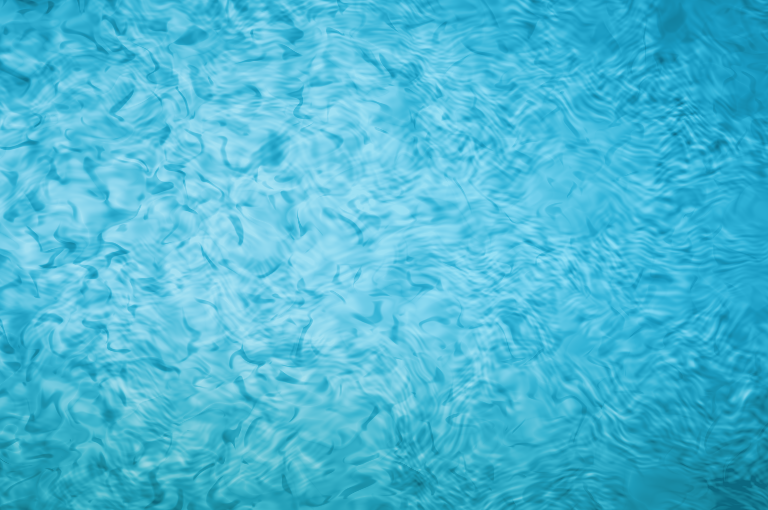
A Shadertoy shader for this texture:

```glsl
// Rippled pool water seen from above: a soft pool of light, small folded
// refraction cells and fine broken wave crests. Warped gradient noise forms the
// cells; noise stretched along bent directions forms the crests.

#define CELL_FREQ   vec2(13.0, 18.0)  // refraction cells per canvas height
#define BEND        0.55              // strength of each fold
#define RELIEF      0.15              // contrast of the cells
#define RINGS       0.050             // contrast of contour rings
#define DASHES      0.24              // depth of small dark dashes
#define WEB         0.13              // contrast of the web between cells
#define POOLS       0.11              // depth of scattered dark pools
#define CRESTS      0.42              // contrast of fine wave crests
#define CREST_FREQ  vec2(27.0, 108.0) // crests along and across the wave front
#define LIGHT_POS   vec2(0.40, 0.56)  // centre of the pool of light
#define LIGHT_PEAK  0.83
#define LIGHT_FALL  1.03

const mat2 TURN = mat2(0.88, 0.47, -0.47, 0.88);

// Tones from deep to bright water
const vec3 WATER[7] = vec3[7](
    vec3(0.04, 0.41, 0.52), vec3(0.08, 0.51, 0.62), vec3(0.11, 0.61, 0.75),
    vec3(0.22, 0.71, 0.84), vec3(0.37, 0.77, 0.88), vec3(0.50, 0.82, 0.92),
    vec3(0.64, 0.88, 0.95));
const float STOPS[7] = float[7](0.0, 0.15, 0.38, 0.57, 0.70, 0.82, 1.0);

vec2 hash22(vec2 p) {
    vec3 h = fract(p.xyx * vec3(0.1031, 0.1030, 0.0973));
    h += dot(h, h.yzx + 33.33);
    return fract((h.xx + h.yz) * h.zy);
}

float cornerSlope(vec2 cell, vec2 offset) {
    return dot(hash22(cell) * 2.0 - 1.0, offset);
}

// Gradient noise, roughly -0.7 to 0.7
float noise(vec2 p) {
    vec2 i = floor(p), f = fract(p);
    vec2 u = f * f * f * (f * (f * 6.0 - 15.0) + 10.0);
    vec2 e = vec2(1.0, 0.0);
    float low  = mix(cornerSlope(i, f), cornerSlope(i + e, f - e), u.x);
    float high = mix(cornerSlope(i + e.yx, f - e.yx), cornerSlope(i + 1.0, f - 1.0), u.x);
    return 1.2 * mix(low, high, u.y);
}

vec2 noise2(vec2 p) {
    return vec2(noise(p), noise(p + 37.3));
}

float ridge(vec2 p) {
    return pow(max(1.0 - abs(noise(p)) * 1.6, 0.0), 5.0);
}

// Folded surface: cells, contour rings, a web of light and short dark dashes
float refraction(vec2 p) {
    vec2 start = (p + 0.04 * noise2(p * 6.0)) * CELL_FREQ + 20.0;
    vec2 q = start;
    float relief = 0.0, amp = 1.0;
    for (int i = 0; i < 3; i++) {
        vec2 n = noise2(q);
        relief += amp * n.x;
        q = TURN * q * 1.4 + BEND * n * 1.4;
        amp *= 0.85;
    }
    float rings = sin(7.0 * relief);
    vec2 webPos = start * 0.65 + 0.55 * noise2(start * 1.3 + 9.0);
    float web = ridge(webPos) - 0.9 * ridge(webPos + vec2(0.16, 0.2));
    float dashes = smoothstep(0.10, 0.42, noise(q * vec2(0.65, 1.1) + 71.7));
    return RELIEF * relief + RINGS * rings + WEB * web - DASHES * (dashes - 0.17);
}

// Patches of broken wave crests, each layer with its own direction
float waveCrests(vec2 p) {
    float sum = 0.0;
    vec2 sway = 0.08 * noise2(p * 3.0 + 5.0) + 0.025 * noise2(p * 9.0 + 50.0)
              + 0.010 * noise2(p * 24.0 + 80.0);
    vec2 bent = p + sway;
    for (int i = 0; i < 5; i++) {
        vec2 seed = hash22(vec2(float(i) * 7.0 + 3.0, 11.0));
        float angle = (float(i) - 2.0) * 0.34 - 0.1;
        vec2 front = vec2(cos(angle), sin(angle));
        vec2 q = vec2(dot(bent, front), dot(bent, vec2(-front.y, front.x)));
        float crest = noise(q * CREST_FREQ * mix(0.75, 1.15, seed.x) + seed * 90.0);
        float patchMask = smoothstep(-0.02, 0.20, noise(p * 5.5 + sway * 9.0 + seed * 60.0));
        sum += patchMask * crest;
    }
    return CRESTS * sum;
}

// Sparse dark pools with crisp ragged rims
float darkPools(vec2 p) {
    vec2 q = p + 0.05 * noise2(p * 13.0 + 13.0) + 0.025 * noise2(p * 34.0);
    return POOLS * smoothstep(0.18, 0.36, noise(q * vec2(8.0, 12.0) + 140.0));
}

vec3 waterColor(float tone) {
    vec3 color = WATER[0];
    for (int i = 1; i < 7; i++) {
        float t = clamp((tone - STOPS[i - 1]) / (STOPS[i] - STOPS[i - 1]), 0.0, 1.0);
        color = mix(color, WATER[i], t);
    }
    return color;
}

void mainImage(out vec4 fragColor, in vec2 fragCoord) {
    vec2 uv = fragCoord / iResolution.xy;
    vec2 p = fragCoord / iResolution.y;

    // Pool of light with uneven depth
    vec2 d = (uv - LIGHT_POS) * vec2(1.0, 1.1);
    float tone = LIGHT_PEAK - LIGHT_FALL * dot(d, d) + 0.05 * noise(p * 2.3 + 8.0);

    // Bold cells at the left, calmer fine crests at the right
    float right = smoothstep(0.2, 0.95, uv.x);
    tone += refraction(p) * mix(1.0, 0.45, right);
    tone += waveCrests(p) * mix(0.45, 0.75, right);
    tone -= darkPools(p);

    // Greener near the bottom, bluer toward the upper right
    vec3 color = waterColor(tone);
    float low = 1.0 - smoothstep(0.0, 0.45, uv.y);
    color *= mix(vec3(1.0), vec3(1.08, 1.0, 0.94), low * (1.0 - 0.5 * right));
    color *= mix(vec3(1.0), vec3(0.85, 0.99, 1.01), right * (1.0 - low));
    fragColor = vec4(clamp(color, 0.0, 1.0), 1.0);
}
```
